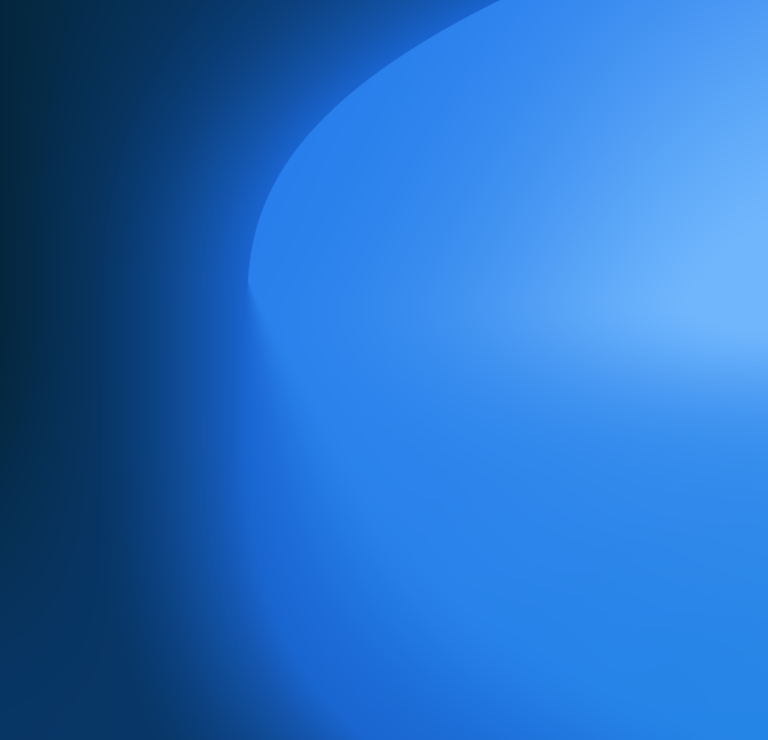
Reproduce this background procedurally as a Shadertoy shader.

```glsl
const vec3 DEEP_NAVY   = vec3(0.016, 0.150, 0.235);
const vec3 NAVY        = vec3(0.030, 0.212, 0.400);
const vec3 RIM_BLUE    = vec3(0.098, 0.392, 0.810);
const vec3 BODY_BLUE   = vec3(0.141, 0.480, 0.920);
const vec3 LOWER_BLUE  = vec3(0.141, 0.520, 0.900);
const vec3 LIGHT_BLUE  = vec3(0.440, 0.714, 0.992);

const float RIM_LEFT = 0.322;   // leftmost reach of the rim
const float RIM_TURN = 0.58;    // height where the rim turns

// Horizontal position of the rim at height y
float rimX(float y) {
    float above = max(y - RIM_TURN, 0.0);
    float below = max(RIM_TURN - y, 0.0);
    return RIM_LEFT + 2.88 * pow(above, 2.5) + 1.4 * pow(below, 4.0);
}

// Change of the upper rim position with height
float rimSlope(float y) {
    return 7.2 * pow(max(y - RIM_TURN, 0.0), 1.5);
}

// Dark surround; t runs from 0 at the left side to 1 at the rim
vec3 surround(float t, float y) {
    float lift = 0.95 * smoothstep(0.6, 0.0, y);
    vec3 dark = mix(DEEP_NAVY, NAVY, lift);
    vec3 shade = mix(dark, NAVY, clamp(t / 0.45, 0.0, 1.0));
    float rise = pow(clamp((t - 0.4) / 0.6, 0.0, 1.0), 1.3);
    return mix(shade, RIM_BLUE, rise);
}

// Elliptical falloff with squared radii
float softGlow(vec2 offset, vec2 radiiSquared) {
    return exp(-dot(offset * offset, 1.0 / radiiSquared));
}

// Light from the right: long upward fade, short downward fade
float sideLight(vec2 p) {
    vec2 offset = p - vec2(1.02, 0.6);
    float fadeY = offset.y > 0.0 ? 0.294 : 0.018;
    offset.x -= 0.25 * max(offset.y, 0.0);
    float core = softGlow(offset, vec2(0.16, fadeY));
    float spill = 0.18 * softGlow(p - vec2(1.0, 0.4), vec2(0.3, 0.06));
    return min(core + spill, 1.0);
}

// Bright rounded body
vec3 body(vec2 p) {
    vec3 base = mix(BODY_BLUE, LOWER_BLUE, p.x * (1.0 - p.y));
    return mix(base, LIGHT_BLUE, sideLight(p));
}

// Body coverage: crisp upper rim, increasingly blurred below
float coverage(float t, float y, float edgeWidth) {
    float blur = 1.7 * max(0.62 - y, 0.0);
    return smoothstep(1.0 - edgeWidth - 0.2 * blur,
                      1.0 + edgeWidth + blur, t);
}

void mainImage(out vec4 fragColor, in vec2 fragCoord) {
    vec2 p = fragCoord / iResolution.xy;
    float rim = rimX(p.y);
    float t = p.x / rim;

    // Rim smoothing follows its slope
    float edgeWidth = length(vec2(1.0, rimSlope(p.y))) / (iResolution.y * rim);
    float inside = coverage(t, p.y, edgeWidth);

    vec3 color = mix(surround(t, p.y), body(p), inside);
    fragColor = vec4(color, 1.0);
}
```
